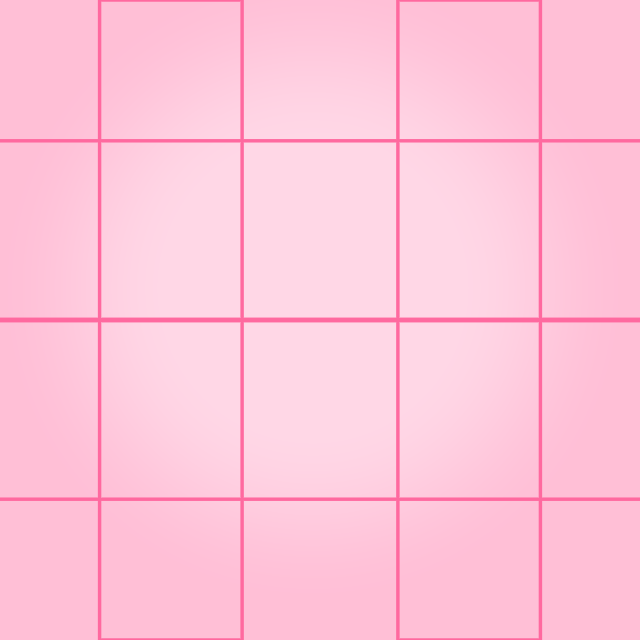
A Shadertoy shader for this pattern:

```glsl
// Pink window-pane grid: uneven columns and rows, mirrored about the canvas centre,
// drawn as thin antialiased bars over a soft radial glow.
// Folding the plane with abs() makes each bar formula serve both halves.

const vec3 GLOW_PINK = vec3(1.0, 0.843, 0.902);
const vec3 EDGE_PINK = vec3(1.0, 0.748, 0.84);
const vec3 LINE_PINK = vec3(1.0, 0.41, 0.625);

const vec2 GLOW_CENTRE = vec2(0.489, 0.55);
const float GLOW_INNER = 0.22;
const float GLOW_OUTER = 0.5;

// Bar positions, measured from the canvas centre
const float INNER_COLUMN = 0.1217;
const float OUTER_COLUMN = 0.3444;
const float OUTER_ROW = 0.28;
const float BORDER_ROW = 0.5;

const float THIN_HALF = 0.0027;
const float THICK_HALF = 0.0038;

// Coverage of a bar, given the distance to its centre line
float bar(float dist, float halfWidth, float pixel) {
    return clamp((halfWidth - abs(dist)) / pixel + 0.5, 0.0, 1.0);
}

// Radial blend from the bright middle to the deeper rim
vec3 glow(vec2 uv) {
    float rim = smoothstep(GLOW_INNER, GLOW_OUTER, distance(uv, GLOW_CENTRE));
    return mix(GLOW_PINK, EDGE_PINK, rim);
}

// Coverage of all bars in the mirrored grid
float grid(vec2 folded, float pixel) {
    float columnMiddle = 0.5 * (INNER_COLUMN + OUTER_COLUMN);
    float columnSpan = 0.5 * (OUTER_COLUMN - INNER_COLUMN);
    float fromMiddle = abs(folded.x - columnMiddle);

    float columns = bar(fromMiddle - columnSpan, THIN_HALF, pixel);
    float rows = max(bar(folded.y, THICK_HALF, pixel),
                     bar(folded.y - OUTER_ROW, THIN_HALF, pixel));

    // Border pieces close only the panes between inner and outer columns
    float border = bar(folded.y - BORDER_ROW, THIN_HALF, pixel)
                 * bar(fromMiddle, columnSpan + THIN_HALF, pixel);
    return max(max(columns, rows), border);
}

void mainImage(out vec4 fragColor, in vec2 fragCoord) {
    vec2 uv = fragCoord / iResolution.xy;
    float pixel = 1.0 / min(iResolution.x, iResolution.y);
    vec3 colour = mix(glow(uv), LINE_PINK, grid(abs(uv - 0.5), pixel));
    fragColor = vec4(colour, 1.0);
}
```
